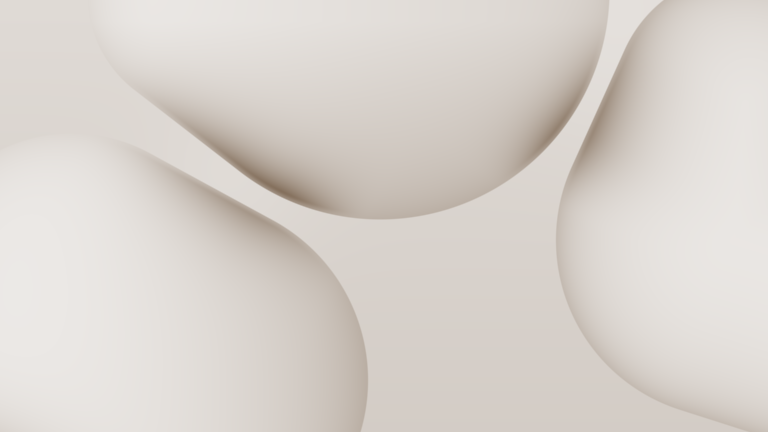
Give the GLSL for this background, as a WebGL 2 fragment shader.

```glsl
#version 300 es
precision highp float;
// Three smooth porcelain pebbles resting close together on a warm pale ground.
// Each pebble is a hull of circles; its depth below the edge drives a soft rim
// and dark contact creases, and one tone ramp turns darkness into colour.
uniform vec2 u_resolution;
out vec4 fragColor;

const vec3 PORCELAIN = vec3(0.93, 0.92, 0.91);
const vec3 ABSORPTION = vec3(1.0, 1.17, 1.33);

// Signed distance to the convex hull of two circles.
float hullDistance(vec2 p, vec2 a, float ra, vec2 b, float rb) {
  p -= a;
  vec2 axis = b - a;
  float h = dot(axis, axis);
  vec2 q = vec2(abs(dot(p, vec2(axis.y, -axis.x))), dot(p, axis)) / h;
  float slope = ra - rb;
  vec2 c = vec2(sqrt(h - slope * slope), slope);
  float side = c.x * q.y - c.y * q.x;
  if (side < 0.0) return sqrt(h * dot(q, q)) - ra;
  if (side > c.x) return sqrt(h * (dot(q, q) + 1.0 - 2.0 * q.y)) - rb;
  return dot(c, q) - ra;
}

// Darkening that fades inward from the edge.
float rim(float depth, float width) {
  return exp(-max(depth, 0.0) / width);
}

// Contact shadow along the edge from a to b, strongest at the peak fraction.
float crease(vec2 p, float depth, vec2 a, vec2 b, float peak, float width) {
  vec2 axis = b - a;
  float s = dot(p - a, axis) / dot(axis, axis);
  float along = smoothstep(0.0, peak, s) * (1.0 - smoothstep(peak, 1.0, s));
  float lip = mix(0.45, 1.0, smoothstep(0.0, 0.014, depth));
  return along * lip * rim(depth, width);
}

float glow(vec2 p, vec2 center, float radius) {
  vec2 q = (p - center) / radius;
  return exp(-dot(q, q));
}

float groundTone(vec2 p) {
  float light = glow(p, vec2(0.53, 0.56), 0.2) + glow(p, vec2(1.43, 0.9), 0.25);
  return mix(0.102, 0.055, p.y) - 0.022 * light;
}

float upperTone(vec2 p, float depth) {
  float tone = 0.01 + 0.06 * max(p.x - 0.35, 0.0) + 0.23 * max(0.95 - p.y, 0.0);
  tone += 0.05 * rim(depth, 0.055);
  tone += 0.33 * crease(p, depth, vec2(0.255, 0.861), vec2(0.868, 0.525), 0.7, 0.05);
  tone += 0.25 * crease(p, depth, vec2(1.417, 0.977), vec2(1.111, 0.595), 0.6, 0.046);
  return tone;
}

float lowerTone(vec2 p, float depth) {
  float tone = 0.005 + 0.2 * p.x * p.x + 0.055 * rim(depth, 0.065);
  return tone + 0.2 * crease(p, depth, vec2(0.197, 0.694), vec2(0.8, 0.363), 0.6, 0.065);
}

float rightTone(vec2 p, float depth) {
  float tone = 0.008 + 0.1 * rim(depth, 0.14) + 0.06 * rim(depth, 0.03);
  return tone + 0.22 * crease(p, depth, vec2(1.539, 1.023), vec2(1.315, 0.502), 0.65, 0.08);
}

// Lays one tone over another with a smooth edge one pixel wide.
float cover(float below, float above, float distance, float pixel) {
  return mix(below, above, 1.0 - smoothstep(-pixel, pixel, distance));
}

void main() {
  vec2 p = gl_FragCoord.xy / u_resolution.y;
  float pixel = 1.0 / u_resolution.y;

  // Pebble outlines
  float upper = hullDistance(p, vec2(0.88, 1.023), 0.531, vec2(0.481, 1.012), 0.278);
  float lower = hullDistance(p, vec2(0.167, 0.315), 0.376, vec2(0.431, 0.12), 0.421);
  vec2 rightCenter = vec2(1.699, 0.444);
  float rightRadius = 0.412;
  float right = min(
    hullDistance(p, rightCenter, rightRadius, vec2(1.725, 0.759), 0.306),
    hullDistance(p, rightCenter, rightRadius, vec2(2.03, 0.338), rightRadius));

  // Layered shading
  float tone = groundTone(p);
  tone = cover(tone, upperTone(p, -upper), upper, pixel);
  tone = cover(tone, lowerTone(p, -lower), lower, pixel);
  tone = cover(tone, rightTone(p, -right), right, pixel);

  fragColor = vec4(PORCELAIN - tone * ABSORPTION, 1.0);
}
```
